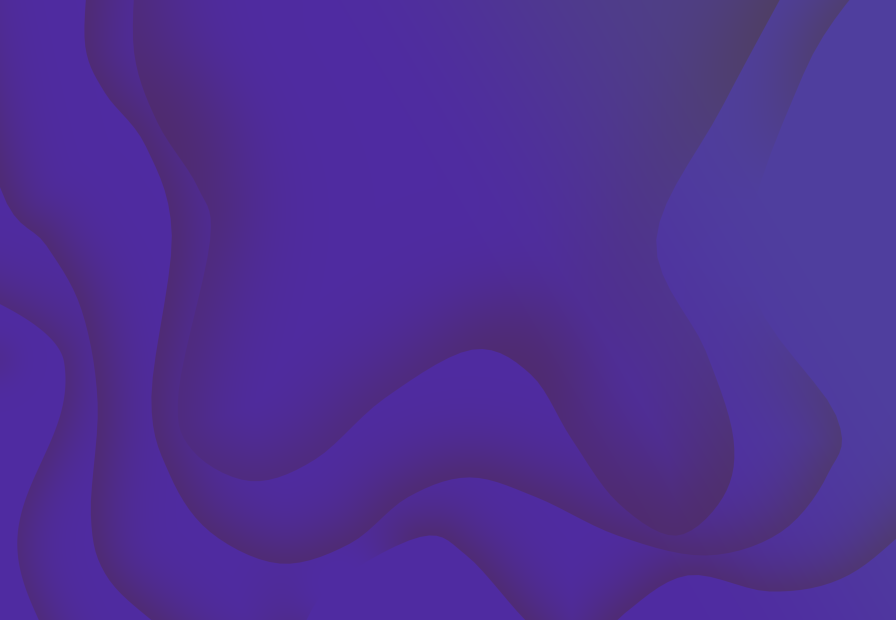
A Shadertoy shader for this background:

```glsl
// Draws nested violet paper-cut waves with soft shadows inside each cut edge.

const int N = 21;          // knots per curve
const int STEPS = 7;       // straight pieces between two knots
const vec3 VIOLET = vec3(0.31, 0.17, 0.63);
const vec3 SLATE  = vec3(0.31, 0.245, 0.62);
const float SHADOW_DEPTH = 0.20;

// Catmull-Rom point between knots b and c
vec2 spline(vec2 a, vec2 b, vec2 c, vec2 d, float t) {
    return b + 0.5 * t * (c - a + t * (2.0*a - 5.0*b + 4.0*c - d
             + t * (3.0*(b - c) + d - a)));
}

// Signed distance to an open spline, positive on its right-hand region
float cutDistance(vec2 p, vec2 knots[N]) {
    float nearest = 1e6;
    float side = -1.0;
    for (int i = 0; i < N - 1; i++) {
        vec2 a = knots[max(i - 1, 0)], b = knots[i];
        vec2 c = knots[i + 1], d = knots[min(i + 2, N - 1)];
        vec2 start = b;
        for (int k = 1; k <= STEPS; k++) {
            vec2 end = spline(a, b, c, d, float(k) / float(STEPS));
            vec2 e = end - start, w = p - start;
            vec2 gap = w - e * clamp(dot(w, e) / dot(e, e), 0.0, 1.0);
            nearest = min(nearest, dot(gap, gap));
            // Count crossings of a ray cast to the left
            if ((start.y > p.y) != (end.y > p.y) && w.x > e.x * w.y / e.y) side = -side;
            start = end;
        }
    }
    return side * sqrt(nearest);
}

// Signed distance to the small wave along the left margin
float marginWave(vec2 p) {
    float lift = max(p.y - 41.5, 0.0);
    float phase = 0.119 * (p.y - 38.7);
    float edge = 6.7 + 3.9 * cos(phase) - 0.08 * lift * lift;
    float slope = -0.464 * sin(phase) - 0.16 * lift;
    return (p.x - edge) * inversesqrt(1.0 + slope * slope);
}

float pool(vec2 p, vec2 center, float radius) {
    vec2 q = (p - center) / radius;
    return exp(-dot(q, q));
}

// Lay a sheet where d > 0, darkened near its cut edge
vec3 addSheet(vec3 under, vec3 sheet, float d, float width, float strength, float blur) {
    float shade = strength * exp(-pow(max(d, 0.0) / width, 1.4));
    sheet.b -= SHADOW_DEPTH * shade;
    return mix(under, sheet, smoothstep(-blur, blur, d));
}

void mainImage(out vec4 fragColor, in vec2 fragCoord) {
    vec2 p = fragCoord / iResolution.xy * vec2(145.0, 100.0);
    float blur = 70.0 / iResolution.y;

    vec2 outer[N] = vec2[N](
        vec2(-8, 104), vec2(0, 69.8), vec2(7.5, 60.4), vec2(13.2, 50), vec2(15.8, 35),
        vec2(14.7, 17), vec2(17, 7.5), vec2(24.5, 0), vec2(36, -8), vec2(46, -6),
        vec2(53, 5), vec2(68, 13.4), vec2(75.5, 10.4), vec2(85, 0), vec2(93, -7),
        vec2(101, 1), vec2(111.3, 7.2), vec2(124.5, 4.6), vec2(136, 6.6),
        vec2(146, 14), vec2(160, 28));
    vec2 middle[N] = vec2[N](
        vec2(14.2, 104), vec2(13.8, 92.5), vec2(17, 85), vec2(23.6, 76.4), vec2(27.8, 62),
        vec2(24.5, 36), vec2(27.4, 23.6), vec2(34, 14.2), vec2(45.3, 9.1), vec2(56.6, 12.3),
        vec2(66, 19.8), vec2(76, 23), vec2(86.8, 19.8), vec2(100, 13.6), vec2(114.2, 10.4),
        vec2(126.4, 14.2), vec2(134, 23.6), vec2(135.3, 33), vec2(120.8, 56.6),
        vec2(130, 88), vec2(140.6, 104));
    vec2 inner[N] = vec2[N](
        vec2(22, 106), vec2(21.7, 91.5), vec2(25.5, 80.2), vec2(32, 69.8), vec2(34, 61.3),
        vec2(28.9, 36.8), vec2(31.1, 27.4), vec2(40.6, 22.4), vec2(51, 25.9), vec2(62.3, 35.8),
        vec2(76.4, 43.6), vec2(85.9, 39.6), vec2(92.5, 29.2), vec2(100, 18.9), vec2(109.4, 13.6),
        vec2(117, 19.8), vec2(118.7, 29.2), vec2(114.2, 43.4), vec2(106.2, 61.3),
        vec2(117, 83), vec2(130, 107));

    // Base tint turns to slate toward the upper right
    float warmth = smoothstep(112.0, 172.0, p.x + 0.6 * p.y);
    vec3 base = mix(VIOLET, SLATE, warmth);
    vec3 center = base - vec3(0, 0, 0.09 * warmth);

    // Shadows fade out in lit spots and gather in dark pools
    float lit = smoothstep(5.0, 40.0, length(p - vec2(122, 60)));
    float litFoot = smoothstep(3.0, 16.0, length(p - vec2(55, 6)));
    float dark = pool(p, vec2(30, 82), 14.0) + pool(p, vec2(89, 46), 14.0)
               + pool(p, vec2(108, 19), 14.0);

    vec3 color = base;
    color.b -= 0.06 * pool(p, vec2(-1, 42), 4.0);
    color = addSheet(color, base, marginWave(p), 4.5, 0.7, blur);
    color = addSheet(color, base, cutDistance(p, outer), 5.5, 0.85 * litFoot, blur);
    color = addSheet(color, base, cutDistance(p, middle), 6.5, 0.85 * lit, blur);
    color = addSheet(color, center, cutDistance(p, inner), 8.0 + 5.0 * dark,
                     (0.65 + 0.35 * dark) * lit, blur);
    fragColor = vec4(color, 1.0);
}
```
